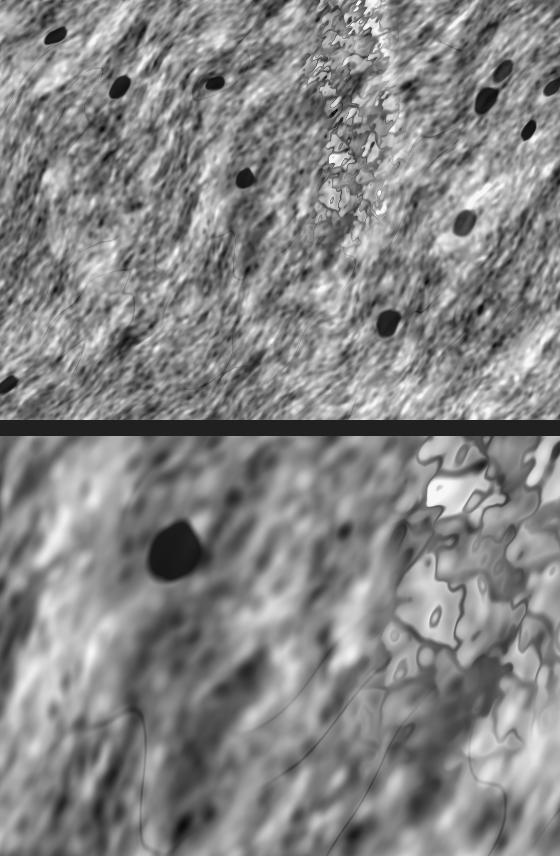
Top, the full canvas; bottom, a detail of the centre.
This texture is drawn by a WebGL 1 fragment shader. Its source:

```glsl
precision highp float;
uniform vec2 u_resolution;

vec2 hash2(vec2 p) {
  return fract(sin(vec2(dot(p, vec2(127.1, 311.7)), dot(p, vec2(269.5, 183.3)))) * 43758.545);
}

// Signed cellular noise: one soft bump of random weight per cell
float grain(vec2 p) {
  vec2 base = floor(p);
  float sum = 0.0;
  for (int j = -1; j <= 1; j++) {
    for (int i = -1; i <= 1; i++) {
      vec2 cell = base + vec2(float(i), float(j));
      vec2 d = p - cell - hash2(cell);
      float bump = max(0.0, 1.0 - dot(d, d));
      sum += (hash2(cell + 41.0).x * 2.0 - 1.0) * bump * bump;
    }
  }
  return sum;
}

// Round vacuoles of random brightness between dark walls
float bubbles(vec2 p) {
  vec2 base = floor(p);
  float near = 9.0, next = 9.0, shade = 0.0;
  for (int j = -1; j <= 1; j++) {
    for (int i = -1; i <= 1; i++) {
      vec2 cell = base + vec2(float(i), float(j));
      float d = length(p - cell - hash2(cell));
      if (d < near) {
        next = near;
        near = d;
        shade = hash2(cell + 7.0).y;
      } else {
        next = min(next, d);
      }
    }
  }
  return mix(0.36, 0.5 + 0.45 * shade, smoothstep(0.03, 0.4, next - near));
}

// Scattered bent ellipses; returns coverage
float spots(vec2 q, vec2 spacing, vec2 size, float share, float soft, float seed) {
  vec2 g = q / spacing;
  float cover = 0.0;
  for (int j = -1; j <= 1; j++) {
    for (int i = -1; i <= 1; i++) {
      vec2 cell = floor(g) + vec2(float(i), float(j));
      vec2 place = hash2(cell + seed);
      vec2 kind = hash2(cell + seed + 17.0);
      vec2 d = (g - cell - 0.15 - 0.7 * place) * spacing;
      d.y += (kind.y - 0.5) * d.x * d.x * 6.0;
      float r = length(d / (size * (0.7 + 0.6 * kind.y)));
      float spot = 1.0 - smoothstep(1.0 - soft, 1.0 + soft, r);
      cover = max(cover, step(kind.x, share) * spot * (0.65 + 0.35 * place.x));
    }
  }
  return cover;
}

void main() {
  vec2 p = gl_FragCoord.xy / u_resolution.y;

  // Fibre frame: x runs along the strands, y across them
  vec2 q = vec2(dot(p, vec2(0.62, 0.78)), dot(p, vec2(-0.78, 0.62)));
  q.y += 0.028 * sin(q.x * 5.0 + q.y * 3.0) + 0.008 * sin(q.x * 13.0 - q.y * 9.0);
  q.y += 0.006 * grain(q * 14.0);

  // Strands, speckle and slow shading
  float strand = grain(q * vec2(27.0, 88.0));
  float speck = grain(q * vec2(75.0, 125.0) + 31.0);
  float tone = 0.54 + 0.20 * strand + 0.15 * speck;
  tone += 0.12 * grain(q * vec2(10.0, 32.0) + 57.0);
  tone += 0.11 * grain(q * vec2(3.5, 9.0) + 83.0);

  // Thin dark creases
  float crease = abs(grain(q * vec2(7.0, 24.0) + 19.0));
  tone -= 0.12 * (1.0 - smoothstep(0.0, 0.06, crease)) * smoothstep(-0.2, 0.4, grain(q * 9.0));

  // Foamy upright band
  vec2 rough = vec2(strand + speck, grain(p * 38.0));
  float axis = p.x - 0.85 - 0.02 * sin(p.y * 11.0);
  float band = 1.0 - smoothstep(0.05, 0.12, abs(axis) + 0.04 * grain(p * 12.0));
  band *= smoothstep(0.36, 0.5, p.y);
  float foam = bubbles(p * 24.0 + 0.4 * rough) + 0.10 * strand + 0.14 * speck;
  tone = mix(tone, foam, 0.8 * band);

  // Pale upright seams
  float seam = 1.0 - smoothstep(0.005, 0.04, abs(p.x - 0.68 - 0.015 * sin(p.y * 9.0)));
  float rim = 1.0 - smoothstep(0.005, 0.03, abs(axis - 0.075));
  tone += 0.13 * seam * smoothstep(0.1, 0.4, p.y) + 0.2 * rim * smoothstep(0.4, 0.55, p.y);

  // Pale gaps between the strands
  vec2 ragged = q + 0.006 * rough;
  float gap = spots(ragged, vec2(0.19, 0.10), vec2(0.05, 0.02), 0.36, 0.45, 3.0);
  tone = mix(tone, 0.82 + 0.12 * strand + 0.1 * speck, 0.8 * gap);

  // Mottled long nuclei, then compact dark ones
  vec2 edge = q + 0.003 * rough;
  float nucleus = spots(edge, vec2(0.25, 0.13), vec2(0.062, 0.016), 0.42, 0.35, 11.0);
  tone = mix(tone, 0.25 + 0.10 * strand + 0.12 * speck, 0.85 * nucleus);
  float pyknotic = spots(edge, vec2(0.17), vec2(0.030, 0.018), 0.25, 0.2, 29.0);
  tone = mix(tone, 0.10 + 0.04 * strand, min(1.0, 1.2 * pyknotic));

  gl_FragColor = vec4(vec3(clamp(tone, 0.04, 0.97)), 1.0);
}
```
